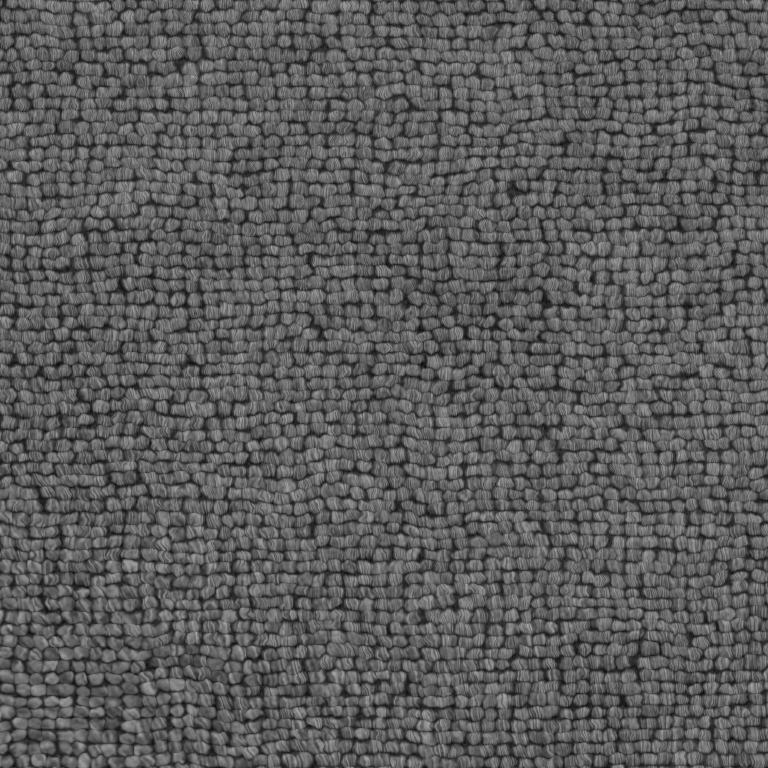
Reproduce this texture procedurally as a Shadertoy shader.

```glsl
// Grey loop-pile carpet: wavy rows of small rounded yarn loops.
// Each loop is a jittered superellipse dome; the highest dome wins, and it
// is shaded by height, lit from above and streaked with slanted fibres.

const float ROWS = 63.0;
const float COLUMNS = 49.0;
const float ROW_SHIFT = 0.55;        // sideways shift of each row, in loops
const vec2  JITTER = vec2(0.30, 0.26);
const vec2  LOOP_RADIUS = vec2(0.58, 0.57);
const float SIZE_SPREAD = 0.24;
const float ROUNDNESS = 2.5;         // superellipse exponent
const float WAVE_SCALE = 15.0;
const float WAVE_DEPTH = 0.010;

const float GAP_GREY = 0.155;
const float LOOP_GREY = 0.425;
const float TOP_LIGHT = 0.065;
const float TONE_SPREAD = 0.08;
const float FIBRE_CONTRAST = 0.29;
const float FUZZ_CONTRAST = 0.10;
const float BLOTCH_CONTRAST = 0.04;
const vec2  FIBRE_SCALE = vec2(235.0, 75.0);
const float FIBRE_LEAN = 0.35;       // radians from vertical
const float FIBRE_SWING = 1.3;

float hash(vec2 p) {
    return fract(sin(dot(p, vec2(127.1, 311.7))) * 43758.5453);
}

float noise(vec2 p) {
    vec2 cell = floor(p);
    vec2 f = fract(p);
    f = f * f * (3.0 - 2.0 * f);
    float low = mix(hash(cell), hash(cell + vec2(1.0, 0.0)), f.x);
    float high = mix(hash(cell + vec2(0.0, 1.0)), hash(cell + 1.0), f.x);
    return mix(low, high, f.y);
}

vec2 rotate(vec2 p, float angle) {
    float c = cos(angle), s = sin(angle);
    return vec2(c * p.x - s * p.y, s * p.x + c * p.y);
}

// Finds the topmost loop: returns its height, local position and id.
float topLoop(vec2 p, out vec2 local, out vec2 id) {
    float best = -10.0;
    local = vec2(0.0);
    id = vec2(0.0);
    float baseRow = floor(p.y * ROWS);
    for (int j = -1; j <= 1; j++) {
        float row = baseRow + float(j);
        float x = p.x * COLUMNS + ROW_SHIFT * hash(vec2(row, 7.3));
        for (int i = -1; i <= 1; i++) {
            vec2 cell = vec2(floor(x) + float(i), row);
            vec2 random = vec2(hash(cell), hash(cell + 41.7)) - 0.5;
            vec2 center = cell + 0.5 + JITTER * random;
            vec2 spread = vec2(hash(cell + 13.1), hash(cell + 29.9)) - 0.5;
            vec2 radius = LOOP_RADIUS * (1.0 + SIZE_SPREAD * spread);
            vec2 q = (vec2(x, p.y * ROWS) - center) / radius;
            q.y += 0.35 * random.x * q.x;
            vec2 a = pow(abs(q), vec2(ROUNDNESS));
            float height = 1.0 - (a.x + a.y);
            if (height > best) {
                best = height;
                local = q;
                id = cell;
            }
        }
    }
    return best;
}

float carpet(vec2 p) {
    // Uneven rows and slightly ragged loop outlines
    vec2 wave = vec2(noise(p * WAVE_SCALE), noise(p * WAVE_SCALE + 31.4)) - 0.5;
    vec2 ragged = vec2(noise(p * 130.0), noise(p * 130.0 + 17.0)) - 0.5;
    vec2 warped = p + WAVE_DEPTH * wave + 0.0045 * ragged;

    vec2 local, id;
    float height = topLoop(warped, local, id);
    float dome = smoothstep(-0.15, 0.8, height);

    // Fibres slant differently on every loop and bend over its top
    float tone = hash(id + 5.7);
    float angle = FIBRE_LEAN + FIBRE_SWING * (hash(id + 67.3) - 0.5);
    vec2 strand = rotate(p, angle + 0.12 * local.x) * FIBRE_SCALE;
    float fibre = noise(strand + 50.0 * tone) - 0.5;
    float fuzz = noise(p * 260.0 + 9.0) - 0.5;
    float blotch = noise(p * 9.0 + 3.0) - 0.5;

    float grey = mix(GAP_GREY, LOOP_GREY, dome);
    grey += TOP_LIGHT * clamp(local.y, -1.0, 1.0) * (0.4 + 0.6 * dome);
    grey += TONE_SPREAD * (tone - 0.5) * dome;
    grey += FIBRE_CONTRAST * fibre * mix(0.35, 1.0, dome);
    grey += FUZZ_CONTRAST * fuzz + BLOTCH_CONTRAST * blotch;
    return grey;
}

void mainImage(out vec4 fragColor, in vec2 fragCoord) {
    // Four samples per pixel smooth the loop edges
    float grey = 0.0;
    for (int k = 0; k < 4; k++) {
        vec2 offset = vec2(float(k % 2), float(k / 2)) * 0.5 - 0.25;
        grey += 0.25 * carpet((fragCoord + offset) / iResolution.y);
    }
    fragColor = vec4(vec3(clamp(grey, 0.0, 1.0)), 1.0);
}
```
